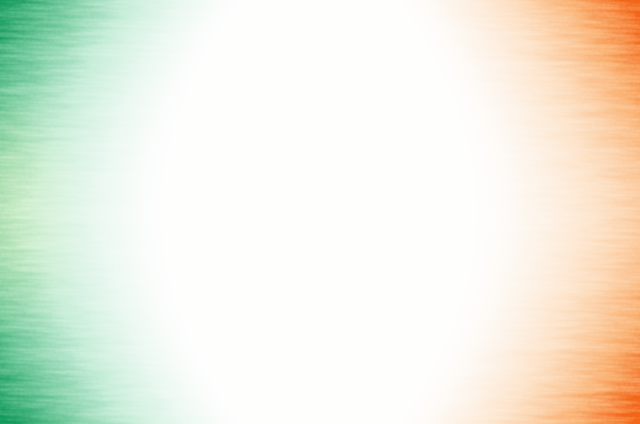
This background is drawn by a WebGL 1 fragment shader. Its source:

```glsl
precision highp float;
// Brushed white background fading to green on the left and orange on the right.
uniform vec2 u_resolution;

const vec3 PAPER = vec3(0.995, 0.995, 0.993);
const vec3 GREEN_PALE = vec3(0.78, 0.93, 0.85);
const vec3 GREEN_MID = vec3(0.43, 0.78, 0.60);
const vec3 GREEN_DEEP = vec3(0.07, 0.60, 0.36);
const vec3 ORANGE_PALE = vec3(0.99, 0.88, 0.77);
const vec3 ORANGE_MID = vec3(0.98, 0.70, 0.46);
const vec3 ORANGE_DEEP = vec3(0.95, 0.40, 0.10);
const vec3 WARM_TINT = vec3(0.05, 0.01, -0.04);

vec2 hash2(vec2 p) {
  vec2 q = vec2(dot(p, vec2(127.1, 311.7)), dot(p, vec2(269.5, 183.3)));
  return fract(sin(q) * 43758.55);
}

// Distance to the nearest jittered cell point.
float cellular(vec2 p) {
  vec2 cell = floor(p);
  vec2 local = fract(p);
  float nearest = 2.0;
  for (int j = -1; j <= 1; j++) {
    for (int i = -1; i <= 1; i++) {
      vec2 offset = vec2(float(i), float(j));
      nearest = min(nearest, length(offset + hash2(cell + offset) - local));
    }
  }
  return nearest;
}

// Layered sines: long, nearly level strokes with a slow wobble.
float strokes(vec2 p) {
  float sum = 0.0;
  float frequency = 61.0;
  for (int i = 0; i < 6; i++) {
    float k = float(i);
    float wobble = 1.6 * sin(p.x * (5.0 + 2.3 * k) + p.y * 9.0 + k * 2.1);
    float tilt = 0.05 * sin(k * 1.7 + 1.0);
    sum += sin((p.y + tilt * p.x) * frequency + wobble + k * 4.3);
    frequency *= 1.43;
  }
  return sum / 6.0;
}

// Colour strength: grows toward the sides, wider and deeper at the corners.
float sideDensity(vec2 s) {
  float v = abs(s.y);
  float start = mix(0.47, 0.23, v * v);
  float reach = clamp((abs(s.x) - start) / (1.0 - start), 0.0, 1.0);
  return pow(reach, 1.6) * mix(0.42, 1.0, pow(v, 1.5));
}

vec3 ramp(float d, vec3 pale, vec3 mid, vec3 deep) {
  vec3 color = mix(PAPER, pale, clamp(d / 0.3, 0.0, 1.0));
  color = mix(color, mid, clamp((d - 0.3) / 0.33, 0.0, 1.0));
  return mix(color, deep, clamp((d - 0.63) / 0.37, 0.0, 1.0));
}

void main() {
  vec2 uv = gl_FragCoord.xy / u_resolution;
  vec2 s = uv * 2.0 - 1.0;
  vec2 p = vec2(uv.x * u_resolution.x / u_resolution.y, uv.y);

  // Brushed texture appears only where there is colour.
  float density = sideDensity(s);
  float fibre = cellular(vec2(p.x * 13.0, (p.y + 0.03 * p.x) * 120.0)) - 0.5;
  float grain = cellular(p * 110.0) - 0.5;
  float texture = 0.09 * strokes(p) + 0.13 * fibre + 0.05 * grain;
  density *= 1.0 + texture * 1.5;

  // One hue per side, meeting in the white centre.
  vec3 green = ramp(density, GREEN_PALE, GREEN_MID, GREEN_DEEP);
  vec3 orange = ramp(density * 1.06, ORANGE_PALE, ORANGE_MID, ORANGE_DEEP);
  vec3 color = mix(green, orange, step(0.0, s.x));

  // Faint warm tint at the middle of the green edge.
  float tint = smoothstep(0.7, 1.0, -s.x) * (1.0 - smoothstep(0.1, 0.7, abs(s.y)));
  color += WARM_TINT * tint;
  gl_FragColor = vec4(clamp(color, 0.0, 1.0), 1.0);
}
```
